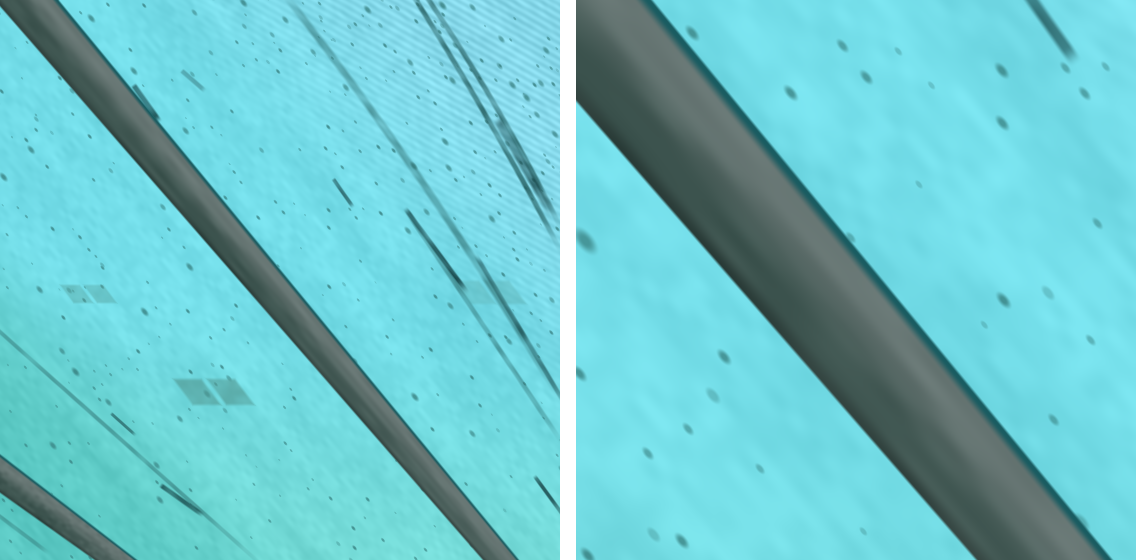
Left: the whole. Right: its middle third, enlarged.
Write a WebGL 2 fragment shader that draws this texture.

```glsl
#version 300 es
precision highp float;
// Weathered turquoise sheeting crossed by two tapering grey poles, with dirty
// seams fanning out between them. Straight parts are strokes in line-aligned
// coordinates; grime, specks and weave come from hashed noise.

uniform vec2 u_resolution;
out vec4 fragColor;

// Colours
const vec3 SKY = vec3(0.45, 0.865, 0.91);
const vec3 TEAL = vec3(0.46, 0.86, 0.84);
const vec3 DEEP = vec3(0.36, 0.79, 0.77);
const vec3 PALE = vec3(0.53, 0.85, 0.92);
const vec3 GRIME = vec3(0.21, 0.49, 0.49);
const vec3 INK = vec3(0.07, 0.24, 0.25);
const vec3 PATCH = vec3(0.33, 0.62, 0.60);
const vec3 POLE_DARK = vec3(0.24, 0.33, 0.31);
const vec3 POLE_LIGHT = vec3(0.40, 0.46, 0.45);
const vec3 POLE_RIM = vec3(0.10, 0.36, 0.38);

// Lines are start.xy, end.xy; pole radius is given at start and end
const vec4 POLES[2] = vec4[2](vec4(0.048, 1.0, 0.895, 0.0), vec4(0.0, 0.154, 0.208, 0.0));
const vec2 POLE_RADIUS[2] = vec2[2](vec2(0.043, 0.024), vec2(0.027, 0.022));

const vec4 SEAMS[6] = vec4[6](
  vec4(0.500, 1.02, 1.014, 0.264), vec4(0.720, 0.632, 1.01, 0.200),
  vec4(0.730, 1.02, 1.010, 0.535), vec4(0.752, 1.02, 1.01, 0.575),
  vec4(-0.03, 0.434, 0.480, -0.02), vec4(-0.01, 0.085, 0.09, 0.010));
// Half width, bow, strength
const vec3 SEAM_STYLE[6] = vec3[6](
  vec3(0.0075, 0.016, 0.60), vec3(0.0045, 0.0, 0.60), vec3(0.0050, 0.006, 0.85),
  vec3(0.0050, 0.010, 0.85), vec3(0.0035, 0.0, 0.55), vec3(0.0035, 0.0, 0.55));

const vec4 MARKS[9] = vec4[9](
  vec4(0.846, 0.550, 1.020, 0.260), vec4(0.722, 0.630, 0.838, 0.473),
  vec4(0.885, 0.790, 0.990, 0.610), vec4(0.285, 0.135, 0.365, 0.078),
  vec4(0.594, 0.682, 0.632, 0.628), vec4(0.953, 0.152, 1.020, 0.060),
  vec4(0.197, 0.263, 0.244, 0.221), vec4(0.323, 0.875, 0.368, 0.836),
  vec4(0.237, 0.850, 0.287, 0.780));
// Half width, strength
const vec2 MARK_STYLE[9] = vec2[9](
  vec2(0.006, 0.60), vec2(0.006, 0.95), vec2(0.010, 0.75),
  vec2(0.006, 0.90), vec2(0.005, 0.75), vec2(0.005, 0.80),
  vec2(0.004, 0.60), vec2(0.006, 0.40), vec2(0.007, 0.90));

// Centre, scale, strength of the paired patches
const vec4 PATCHES[3] = vec4[3](vec4(0.382, 0.300, 1.0, 0.75),
  vec4(0.158, 0.475, 0.7, 0.50), vec4(0.875, 0.478, 0.9, 0.32));

const vec2 GRAIN_DIR = vec2(0.646, -0.763);
const float WEAVE_FREQ = 520.0;

float hash(vec2 p) {
  vec3 q = fract(p.xyx * 0.1031);
  q += dot(q, q.yzx + 33.33);
  return fract((q.x + q.y) * q.z);
}

float noise(vec2 p) {
  vec2 i = floor(p), f = fract(p);
  f *= f * (3.0 - 2.0 * f);
  return mix(mix(hash(i), hash(i + vec2(1, 0)), f.x),
             mix(hash(i + vec2(0, 1)), hash(i + 1.0), f.x), f.y);
}

// x: 0..1 along the line, y: signed distance, positive to the upper right
vec2 lineCoords(vec2 p, vec4 line, float bow) {
  vec2 d = line.zw - line.xy, r = p - line.xy;
  float t = dot(r, d) / dot(d, d);
  return vec2(t, dot(r, vec2(-d.y, d.x)) / length(d) - bow * 4.0 * t * (1.0 - t));
}

float stroke(vec2 p, vec4 line, float width, float bow) {
  vec2 q = lineCoords(p, line, bow);
  float ends = smoothstep(0.0, 0.08, q.x) * (1.0 - smoothstep(0.8, 1.0, q.x));
  return ends * (1.0 - smoothstep(width * 0.3, width, abs(q.y)));
}

// Sparse elongated dirt dots on a jittered grid
float specks(vec2 g, float density) {
  float cover = 0.0;
  for (int k = 0; k < 2; k++) {
    vec2 s = g * (26.0 + 19.0 * float(k)) + 40.0 * float(k + 1), id = floor(s);
    float h = hash(id + 7.0);
    vec2 d = fract(s) - 0.5 - 0.4 * (vec2(hash(id), hash(id + 19.0)) - 0.5);
    float dotCover = 1.0 - smoothstep(0.04, 0.09 + 0.11 * h, length(d * vec2(0.6, 1.2)));
    cover = max(cover, dotCover * step(1.0 - density, hash(id + 53.0)) * (0.25 + 0.55 * h));
  }
  return cover;
}

void main() {
  vec2 p = gl_FragCoord.xy / u_resolution;
  float px = 1.0 / min(u_resolution.x, u_resolution.y);
  vec2 g = vec2(dot(p, GRAIN_DIR), dot(p, vec2(-GRAIN_DIR.y, GRAIN_DIR.x)));
  float corner = smoothstep(1.15, 1.8, p.x + p.y);

  // Sheet tone, streaks and fine weave
  vec3 col = mix(TEAL, SKY, smoothstep(0.0, 0.6, p.y + 0.15 * p.x));
  col = mix(col, DEEP, 1.0 - smoothstep(0.25, 0.65, p.x + p.y));
  col = mix(col, PALE, corner);
  col += 0.05 * (noise(g * vec2(6.0, 28.0) + 9.0) - 0.5);
  col += 0.045 * (noise(g * vec2(60.0, 130.0) + 30.0) - 0.5);
  col += 0.035 * corner * sin(dot(p, vec2(0.5, 0.87)) * WEAVE_FREQ);
  col = mix(col, GRIME, specks(g + 3.0, 0.13 + 0.2 * corner));

  // Faded patches, each a pair of slanted tiles
  for (int i = 0; i < 3; i++) {
    vec2 q = (p - PATCHES[i].xy) / PATCHES[i].z;
    q.x = abs(q.x + 0.75 * q.y) - 0.030;
    vec2 d = abs(q) - vec2(0.024, 0.022);
    float tile = 1.0 - smoothstep(-0.003, 0.005, max(d.x, d.y));
    col = mix(col, PATCH, tile * PATCHES[i].w * (0.7 + 0.3 * noise(p * 70.0)));
  }

  // Seams and broken dark marks
  float wear = mix(0.45, 1.0, noise(g * vec2(38.0, 90.0) + 60.0));
  for (int i = 0; i < 6; i++) {
    vec3 s = SEAM_STYLE[i];
    col = mix(col, mix(GRIME, INK, s.z * 0.6), s.z * wear * stroke(p, SEAMS[i], s.x + px, s.y));
  }
  for (int i = 0; i < 9; i++)
    col = mix(col, INK, MARK_STYLE[i].y * wear * stroke(p, MARKS[i], MARK_STYLE[i].x, 0.0));

  // Rounded poles with a dark rim on the upper side
  for (int i = 0; i < 2; i++) {
    vec2 q = lineCoords(p, POLES[i], 0.0);
    float radius = mix(POLE_RADIUS[i].x, POLE_RADIUS[i].y, q.x), across = q.y / radius;
    vec3 pole = mix(POLE_DARK, POLE_LIGHT, smoothstep(-0.5, 0.55, across));
    pole = mix(pole, POLE_LIGHT, 0.35 * smoothstep(0.4, 1.0, q.x));
    pole *= 1.0 - 0.25 * smoothstep(0.7, 1.0, -across);
    pole += 0.05 * (noise(vec2(q.x * 30.0, across * 4.0)) - 0.5);
    pole = mix(pole, POLE_RIM, smoothstep(0.78, 0.96, across));
    col = mix(col, pole, 1.0 - smoothstep(-px, px + 0.001, abs(q.y) - radius));
  }
  fragColor = vec4(col, 1.0);
}
```
